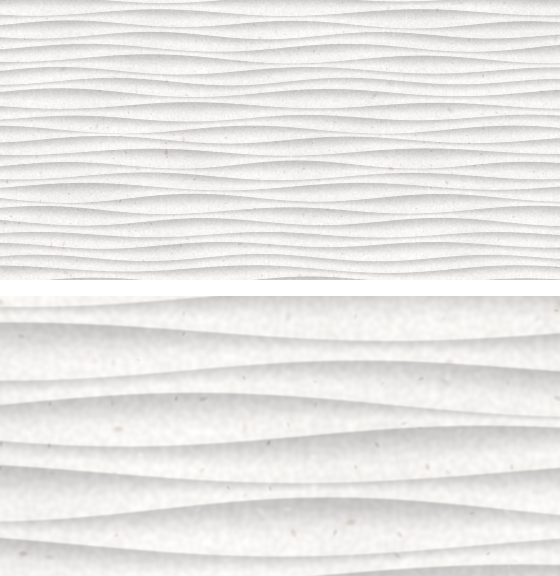
Top, the full canvas; bottom, a detail of the centre.
This texture is drawn by a WebGL 2 fragment shader. Its source:

```glsl
#version 300 es
precision highp float;
// Pale limestone wall tile carved with wavy, overlapping horizontal ridges.

uniform vec2 u_resolution;
out vec4 fragColor;

const float TAU = 6.2831853;
const float ROWS = 24.0;

vec2 hash2(vec2 p) {
    vec3 q = fract(p.xyx * vec3(0.1031, 0.1030, 0.0973));
    q += dot(q, q.yzx + 33.33);
    return fract((q.xx + q.yz) * q.zy);
}

float gradientNoise(vec2 p) {
    vec2 cell = floor(p), f = p - cell;
    vec2 w = f * f * f * (f * (f * 6.0 - 15.0) + 10.0);
    vec4 corner;
    for (int i = 0; i < 4; i++) {
        vec2 o = vec2(i & 1, i >> 1);
        float angle = TAU * hash2(cell + o + 50.0).x;
        corner[i] = dot(vec2(cos(angle), sin(angle)), f - o);
    }
    return mix(mix(corner.x, corner.y, w.x), mix(corner.z, corner.w, w.x), w.y);
}

// Height of one ridge line in row units; neighbours run roughly in antiphase.
float ridgeLine(float row, float x) {
    vec2 r = hash2(vec2(row + 20.0, 7.0));
    vec2 s = hash2(vec2(row + 20.0, 31.0));
    float phase = 0.5 * row + 0.45 * (r.x - 0.5);
    float wave = sin(TAU * (x * (1.02 + 0.26 * r.y) + phase));
    float wander = gradientNoise(vec2(x * 1.6, row * 3.37 + 0.5));
    return row + (0.24 + 0.12 * s.x) * wave + 0.2 * wander + 0.16 * (s.y - 0.5);
}

// Shade under each ridge, fading towards the next ridge below.
float ridgeShadow(vec2 p) {
    float y = p.y * ROWS, base = floor(y);
    float above = base + 3.0, below = base - 3.0;
    for (int k = -1; k <= 2; k++) {
        float line = ridgeLine(base + float(k), p.x);
        if (line > y) above = min(above, line);
        else below = max(below, line);
    }
    float depth = above - y;
    float thickness = max(above - below, 0.05);
    float edge = max(0.1, 1.2 * ROWS / u_resolution.y);
    float fade = 1.0 - smoothstep(-0.1, 0.78, depth / thickness);
    float strength = 0.85 + 0.22 * min(thickness, 1.5);
    return strength * fade * smoothstep(0.0, edge, depth);
}

// Sparse, slightly elongated mineral flecks, one candidate per cell.
float flecks(vec2 p, float density, float amount, float seed) {
    vec2 cell = floor(p * density);
    vec2 r = hash2(cell + seed), s = hash2(cell + seed + 71.0);
    vec2 d = fract(p * density) - 0.3 - 0.4 * r;
    float c = cos(TAU * s.x), n = sin(TAU * s.x);
    d = vec2(c * d.x + n * d.y, c * d.y - n * d.x);
    float size = 0.07 + 0.13 * s.y * s.y;
    float dist = length(d * vec2(0.75, 1.2));
    float present = step(1.0 - amount, hash2(cell + seed + 137.0).x);
    return present * (0.3 + 0.7 * r.y) * (1.0 - smoothstep(0.2 * size, size + 0.06, dist));
}

void main() {
    vec2 p = gl_FragCoord.xy / u_resolution.y;

    // Carved relief
    vec3 color = mix(vec3(0.972, 0.964, 0.953), vec3(0.795, 0.790, 0.782), ridgeShadow(p));

    // Stone grain: broad clouds and fine grit
    color += 0.022 * gradientNoise(p * 5.0);
    color += 0.020 * gradientNoise(p * 42.0);
    color += 0.040 * gradientNoise(p * 112.0);

    // Grey, tan and pale inclusions
    color -= vec3(0.09, 0.10, 0.11) * flecks(p, 38.0, 0.14, 11.0);
    color -= vec3(0.09, 0.11, 0.14) * flecks(p + 0.37, 19.0, 0.05, 205.0);
    color += 0.035 * flecks(p + 0.61, 30.0, 0.20, 409.0);

    fragColor = vec4(clamp(color, 0.0, 1.0), 1.0);
}
```
